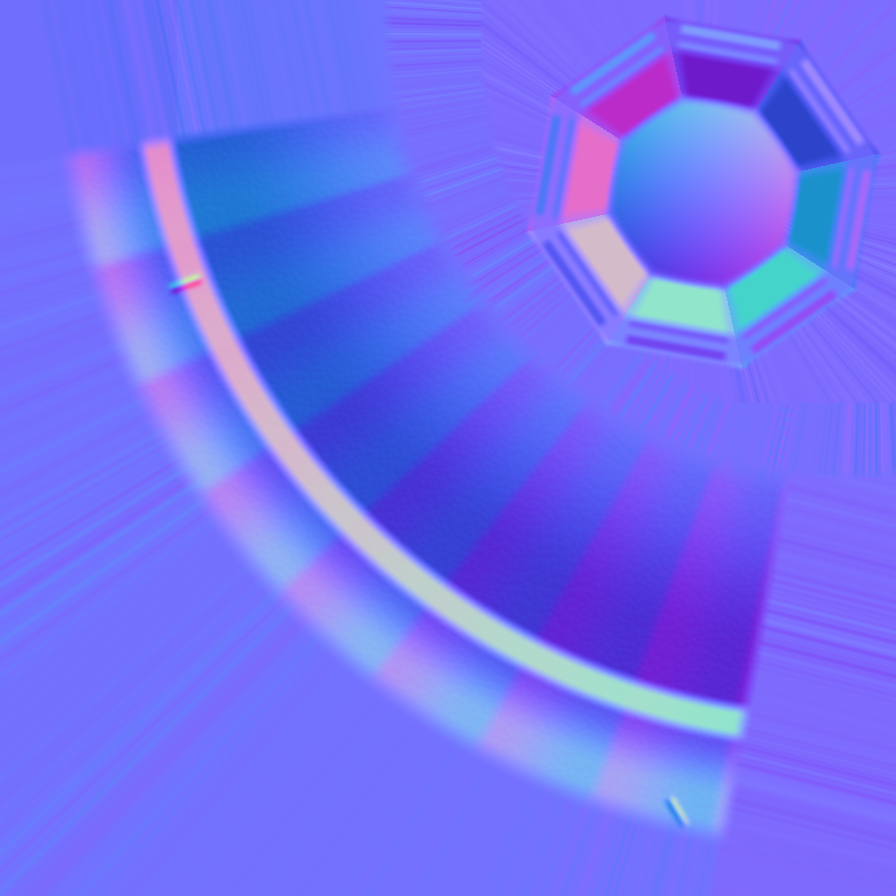
Reproduce this texture map procedurally as a three.js fragment shader.

```glsl
varying vec2 vUv;

#define ARC_CENTER vec2(0.973, 0.958)
#define ARC_START 0.145
#define ARC_END 1.385
#define ARC_OUTER 0.902
#define ARC_PANELS 8.0
#define DIAL_CENTER vec2(0.785, 0.785)
#define DIAL_TURN 0.611
#define GRAIN_CELLS 130.0
#define GRAIN_TILT 0.055
#define STREAK_TILT 0.15

const float SECTOR = 0.785398;

float band(float lo, float hi, float soft, float x) {
  return smoothstep(lo - soft, lo + soft, x) * (1.0 - smoothstep(hi - soft, hi + soft, x));
}

vec2 hash2(vec2 cell) {
  return fract(sin(vec2(dot(cell, vec2(127.1, 311.7)), dot(cell, vec2(269.5, 183.3)))) * 4375.85);
}

// Cellular bumps: tilt away from the nearest feature point
vec2 grain(vec2 p) {
  vec2 cell = floor(p);
  vec2 nearest = vec2(2.0);
  for (int j = -1; j <= 1; j++) {
    for (int i = -1; i <= 1; i++) {
      vec2 c = cell + vec2(float(i), float(j));
      vec2 away = p - c - hash2(c);
      if (dot(away, away) < dot(nearest, nearest)) nearest = away;
    }
  }
  return nearest * (1.0 - smoothstep(0.3, 0.9, length(nearest)));
}

// Layered sines with warped phase: uneven parallel lines
float streaks(float q) {
  float wide = sin(q * 67.0 + 2.0 * sin(q * 23.0));
  float mid = sin(q * 181.0 + 3.0 * sin(q * 41.0 + 1.0));
  float fine = sin(q * 433.0 + 4.0 * sin(q * 59.0));
  float patches = 0.55 + 0.45 * sin(q * 17.0 + 2.0 * sin(q * 9.0));
  return (0.3 * wide + 0.55 * mid * abs(mid) + 0.45 * fine * mid) * patches;
}

// Short raised scratch with a lit and a dark side
vec2 scratch(vec2 p, vec2 along) {
  vec2 side = vec2(-along.y, along.x);
  float across = dot(p, side) / 0.005;
  float ends = 1.0 - smoothstep(0.012, 0.024, abs(dot(p, along)));
  return side * across * exp(-across * across) * ends * 1.4;
}

// Flat surroundings with streaks running away from the shapes
vec2 backgroundTilt(vec2 uv, float r, float a, vec2 tangent, float inner) {
  vec2 tilt = vec2(-0.1, -0.11) + tangent * streaks(a) * STREAK_TILT;

  float top = (1.0 - smoothstep(ARC_START - 0.005, ARC_START + 0.005, a)) * step(0.53, r);
  float q = uv.x - 0.2 * (1.0 - uv.y);
  float fan = band(0.045, 0.405, 0.003, q);
  vec2 topTilt = vec2(-0.13, -0.14 + 0.06 * step(0.197, uv.x));
  topTilt.x += fan * (streaks(q * 1.3 + 2.0) * 0.17 - 0.05);
  topTilt = mix(topTilt, vec2(-0.04, -0.13), smoothstep(0.442, 0.446, uv.x));
  tilt = mix(tilt, topTilt, top);

  float right = smoothstep(ARC_END - 0.005, ARC_END + 0.005, a) * step(0.49, r);
  float v = 1.0 - uv.y - 0.25 * uv.x;
  tilt = mix(tilt, vec2(-0.01, -0.17 + streaks(v * 1.2) * 0.16), right);

  // Short spokes on the hollow side, then rays around the dial
  float hollow = 1.0 - smoothstep(inner - 0.02, inner, r);
  vec2 spokes = vec2(-0.06, -0.13) + tangent * streaks(a * 1.4 + 3.0) * 0.19;
  tilt = mix(tilt, spokes, hollow);
  vec2 p = uv - DIAL_CENTER;
  float turn = atan(p.y, p.x);
  vec2 rays = vec2(-0.01, -0.15) + vec2(-p.y, p.x) / max(length(p), 0.01) * streaks(turn * 0.5) * 0.13;
  float box = smoothstep(0.535, 0.538, uv.x) * smoothstep(0.549, 0.552, uv.y);
  return mix(tilt, rays, box * (1.0 - smoothstep(0.43, 0.445, r)));
}

// Curved strip: panelled slope, narrow ridge and pastel outer lip
vec2 arcTilt(vec2 uv, float r, float a, vec2 outward, vec2 tangent, float inner) {
  float d = r - (0.807 - 0.0225 * (a - ARC_START));
  float panel = fract((a - ARC_START) / (ARC_END - ARC_START) * ARC_PANELS);
  float saw = (smoothstep(0.0, 0.75, panel) - smoothstep(0.84, 1.0, panel)) - 0.5;
  float slope = mix(0.22, 0.74, smoothstep(inner - 0.02, inner + 0.2, r));
  float lip = mix(0.42, -0.36, smoothstep(0.015, 0.088, d));
  slope = mix(slope, lip, smoothstep(-0.005, 0.005, d));
  float ridge = 1.0 - smoothstep(0.008, 0.026, abs(d));
  slope = mix(slope, -0.8, ridge);
  float facet = mix(0.27, 0.42, smoothstep(0.0, 0.07, d)) * (1.0 - 0.85 * ridge);
  vec2 tilt = outward * slope - tangent * saw * facet;
  tilt += grain(uv * GRAIN_CELLS) * GRAIN_TILT * (1.0 - 0.6 * ridge);
  tilt += scratch(uv - vec2(0.207, 0.683), vec2(0.94, 0.34));
  return tilt + scratch(uv - vec2(0.756, 0.093), vec2(0.5, -0.86));
}

// Eight-sided dial: domed face, bevel ring and broken rim
vec2 dialTilt(vec2 uv, vec2 tilt) {
  vec2 p = uv - DIAL_CENTER;
  float theta = floor((atan(p.y, p.x) - DIAL_TURN) / SECTOR + 0.5) * SECTOR + DIAL_TURN;
  vec2 facing = vec2(cos(theta), sin(theta));
  float d = dot(p, facing);
  float side = abs(dot(p, vec2(-facing.y, facing.x)));
  float seam = smoothstep(0.30, 0.42, side / max(d, 0.01));
  float edge = 1.0 - smoothstep(0.050, 0.062, side);
  tilt = mix(tilt, vec2(-0.05, -0.12) - facing * 0.15, band(0.15, 0.183, 0.004, d));
  tilt += facing * 0.48 * band(0.171, 0.181, 0.004, d) * edge;
  tilt -= facing * 0.28 * band(0.181, 0.187, 0.003, d) * (0.4 + 0.6 * seam);
  tilt += facing * 0.3 * band(0.154, 0.162, 0.004, d) * edge;
  tilt = mix(tilt, -facing * (0.81 - 0.28 * seam), band(0.102, 0.151, 0.007, d));
  float face = 1.0 - smoothstep(0.092, 0.108, mix(d, length(p), 0.4));
  return mix(tilt, vec2(-0.06, -0.05) + p * 5.4, face);
}

void main() {
  vec2 fromCenter = vUv - ARC_CENTER;
  float r = length(fromCenter);
  vec2 outward = fromCenter / max(r, 0.001);
  vec2 tangent = vec2(-outward.y, outward.x);
  float a = atan(-fromCenter.y, -fromCenter.x);
  float inner = 0.545 - 0.033 * (a - ARC_START);

  vec2 tilt = backgroundTilt(vUv, r, a, tangent, inner);
  float strip = band(ARC_START, ARC_END, 0.014, a);
  strip *= smoothstep(inner - 0.018, inner + 0.02, r);
  strip *= 1.0 - smoothstep(ARC_OUTER - 0.014, ARC_OUTER + 0.02, r);
  tilt = mix(tilt, arcTilt(vUv, r, a, outward, tangent, inner), strip);
  tilt = dialTilt(vUv, tilt);

  // Encode the tilted surface normal as colour
  vec3 normal = vec3(tilt, sqrt(max(0.1, 1.0 - dot(tilt, tilt))));
  gl_FragColor = vec4(0.5 + 0.5 * normal, 1.0);
}
```
